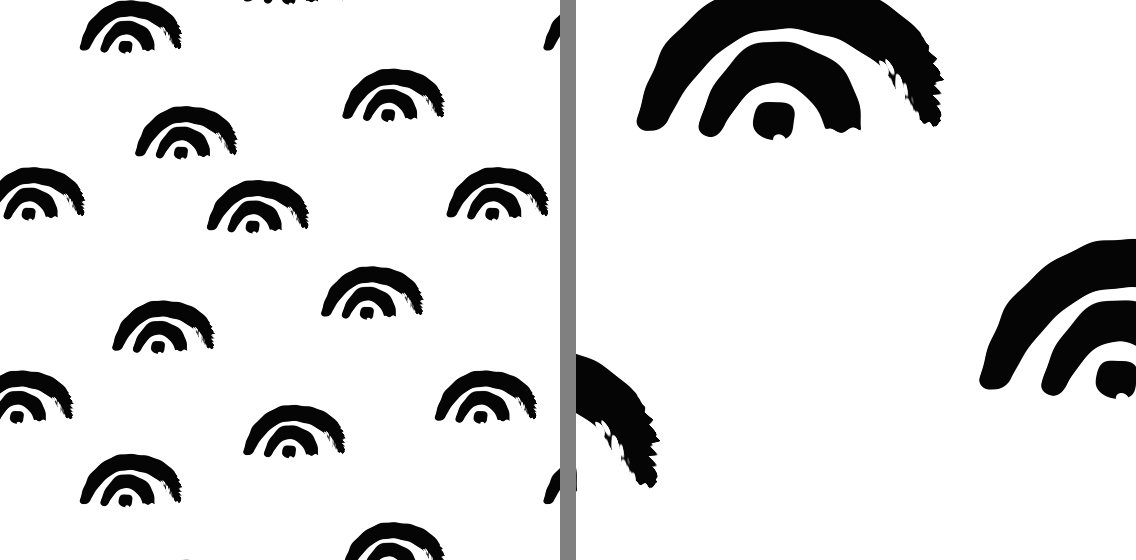
Left: the whole. Right: its middle third, enlarged.
Give the GLSL for this pattern, as a three.js fragment shader.

```glsl
// Scattered hand-brushed black rainbows with dry right ends on white.
varying vec2 vUv;

vec2 hash2(vec2 cell) {
  return fract(sin(vec2(dot(cell, vec2(127.1, 311.7)), dot(cell, vec2(269.5, 183.3)))) * 4375.85);
}

// Cellular noise: distance to the nearest jittered point.
float cellular(vec2 p) {
  vec2 cell = floor(p);
  float nearest = 2.0;
  for (int j = -1; j <= 1; j++) {
    for (int i = -1; i <= 1; i++) {
      vec2 neighbour = cell + vec2(float(i), float(j));
      nearest = min(nearest, length(neighbour + hash2(neighbour) - p));
    }
  }
  return nearest;
}

// Approximate distance to a superellipse.
float oval(vec2 p, vec2 radii, float power) {
  vec2 e = pow(abs(p) / radii, vec2(power));
  return (pow(e.x + e.y, 1.0 / power) - 1.0) * min(radii.x, radii.y);
}

// Intersection with a rounded corner.
float roundMax(float a, float b, float r) {
  return min(max(a, b), -r) + length(max(vec2(a, b) + r, 0.0));
}

// Broad arch: round left foot, heavy right shoulder, frayed right end.
float outerArch(vec2 p) {
  float angle = atan(p.y, p.x - 0.095);
  float bulge = 0.1 * exp(-8.6 * (angle - 0.7) * (angle - 0.7));
  float rim = oval(p - vec2(0.095, 0.0), vec2(1.04, 1.08), 2.0) - bulge;
  float hollow = oval(p - vec2(0.1, 0.0), vec2(0.84, 0.75), 1.8);

  float fray = 1.0 - smoothstep(0.3, 0.75, angle);
  float frayedRim = rim + fray * 0.12 * (cellular(vec2(angle * 13.0 + rim * 9.0, rim * 5.0)) - 0.4);
  float band = max(frayedRim, -hollow);

  bool left = p.x < 0.0;
  float ragged = 0.1 + 0.03 * sin(p.x * 61.0) * sin(p.x * 23.0 + 1.0);
  float d = roundMax(band, (left ? 0.04 : ragged) - p.y, left ? 0.08 : 0.01);

  // Dry bristle slits along the inner edge.
  float dry = (1.0 - smoothstep(0.6, 0.95, angle)) * (1.0 - smoothstep(0.04, 0.17, hollow));
  float bristle = cellular(vec2(rim / 0.05, angle / 0.2));
  return max(d, mix(-0.1, (0.6 - bristle) * 0.05, dry));
}

float innerArch(vec2 p) {
  float band = max(oval(p - vec2(0.045, 0.0), vec2(0.56, 0.66), 2.0),
                   -oval(p - vec2(0.01, 0.0), vec2(0.36, 0.38), 1.65));
  bool left = p.x < 0.0;
  float sole = left ? 0.0 : 0.04 + 0.02 * sin(p.x * 37.0);
  return roundMax(band, sole - p.y, left ? 0.09 : 0.02);
}

// Small centre blob with a notch in its base.
float blob(vec2 p) {
  float body = oval(p - vec2(0.0, 0.115), vec2(0.14, 0.13), 2.8);
  return max(body, 0.045 - length(p - vec2(0.035, -0.02)));
}

float rainbow(vec2 p) {
  p += 0.011 * vec2(sin(p.y * 9.0 + 1.0) + 0.5 * sin(p.y * 23.0),
                    sin(p.x * 8.0) + 0.5 * sin(p.x * 21.0 + 2.0));
  return min(outerArch(p), min(innerArch(p), blob(p)));
}

void main() {
  // Nine loosely scattered rainbows per tile, three to a row.
  vec2 tile = vec2(0.828, 0.81);
  mat3 across = mat3(0.225, 0.517, 0.694, 0.324, 0.452, 0.880, 0.283, 0.656, 0.859);
  mat3 up = mat3(0.906, 0.9935, 0.784, 0.717, 0.585, 0.608, 0.370, 0.431, 0.245);
  float scale = 11.52;
  float d = 1.0;
  for (int row = 0; row < 3; row++) {
    for (int k = 0; k < 3; k++) {
      vec2 base = vec2(across[row][k], up[row][k]);
      vec2 p = mod(vUv - base + 0.5 * tile, tile) - 0.5 * tile;
      d = min(d, rainbow(p * scale));
    }
  }

  float edge = 0.6 * scale * fwidth(vUv.y);
  float ink = 1.0 - smoothstep(-edge, edge, d);
  gl_FragColor = vec4(mix(vec3(1.0), vec3(0.02), ink), 1.0);
}
```
